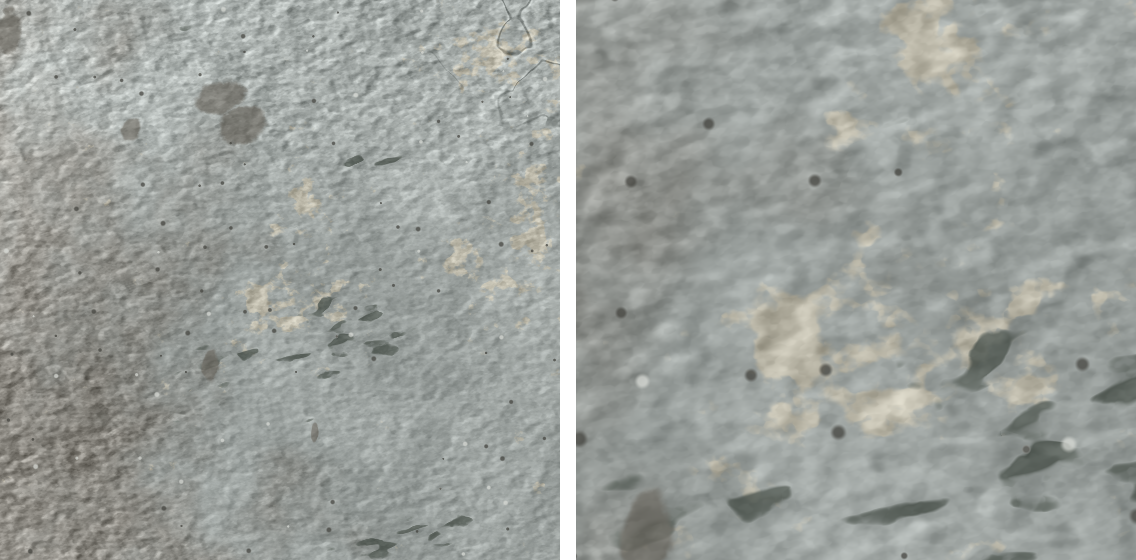
Left, the full canvas; right, a detail of the centre.
This texture is drawn by a Shadertoy shader. Its source:

```glsl
#define COOL_STONE vec3(0.608, 0.632, 0.622)
#define WARM_STONE vec3(0.612, 0.600, 0.572)
#define CREAM vec3(0.765, 0.738, 0.662)
#define FLECK_DARK vec3(0.335, 0.365, 0.340)
#define STAIN_BROWN vec3(0.445, 0.435, 0.405)
#define SLANT 0.24
#define GRAIN_SCALE 62.0
#define GRAIN_CONTRAST 0.20
#define RELIEF 0.20
#define MOTTLE_CONTRAST 0.17

vec3 hash3(vec2 p) {
    vec3 h = fract(p.xyx * vec3(0.1031, 0.1030, 0.0973));
    h += dot(h, h.yzx + 33.33);
    return fract((h.xxy + h.yzz) * h.zyx);
}

// Smooth cellular noise: random cell values blended by distance
float cellNoise(vec2 p) {
    vec2 cell = floor(p), f = fract(p);
    float total = 0.0, weights = 0.0;
    for (int y = -1; y <= 1; y++)
    for (int x = -1; x <= 1; x++) {
        vec2 o = vec2(x, y);
        vec3 h = hash3(cell + o + 71.0);
        vec2 d = o + h.xy - f;
        float w = exp(-6.0 * dot(d, d));
        total += w * h.z;
        weights += w;
    }
    return total / weights;
}

float layeredCells(vec2 p, int octaves) {
    float sum = 0.0, norm = 0.0, amp = 0.5;
    for (int i = 0; i < octaves; i++) {
        sum += amp * cellNoise(p);
        norm += amp;
        amp *= 0.55;
        p = mat2(0.96, 0.28, -0.28, 0.96) * p * 2.03 + 17.3;
    }
    return sum / norm;
}

// Soft slanted region: centre in xy, radii in zw
float region(vec2 p, vec4 r) {
    vec2 d = p - r.xy;
    d.y -= SLANT * d.x;
    d /= r.zw;
    return exp(-dot(d, d));
}

float regions(vec2 p, vec4 r[6]) {
    float cover = 0.0;
    for (int i = 0; i < 6; i++) cover = max(cover, region(p, r[i]));
    return cover;
}

// Rare round specks: x is bright chips, y is dark pits
vec2 specks(vec2 p, float scale) {
    vec2 cell = floor(p * scale);
    vec3 h = hash3(cell + 9.0);
    vec3 kind = hash3(cell + 205.0);
    float d = length(fract(p * scale) - 0.25 - 0.5 * h.xy);
    float dot1 = 1.0 - smoothstep(0.4, 1.0, d / mix(0.06, 0.16, h.z));
    return dot1 * vec2(step(0.95, kind.x), step(0.92, kind.y));
}

void mainImage(out vec4 fragColor, in vec2 fragCoord) {
    vec2 uv = fragCoord / iResolution.y;
    vec2 along = mat2(cos(SLANT), -sin(SLANT), sin(SLANT), cos(SLANT)) * uv;

    // Broad tone: warm and dark at lower left, pale at the top
    float mottle = layeredCells(uv * 7.0, 4);
    float warmth = smoothstep(0.62, 0.05, uv.x + 0.25 * uv.y + 0.6 * (mottle - 0.5));
    vec3 col = mix(COOL_STONE, WARM_STONE, warmth);
    col += 0.045 * smoothstep(0.25, 0.9, uv.y) + MOTTLE_CONTRAST * (mottle - 0.5);
    col -= 0.085 * region(uv, vec4(0.14, 0.27, 0.30, 0.32));

    // Fine grain, lit from the upper left
    vec2 g = along * GRAIN_SCALE * vec2(0.85, 1.35);
    float grain = layeredCells(g, 3);
    float lit = grain - layeredCells(g + vec2(-0.35, 0.45), 3);
    float rough = mix(0.65, 1.15, max(warmth, smoothstep(0.5, 0.9, uv.y)));
    col += rough * (GRAIN_CONTRAST * (grain - 0.5) + RELIEF * lit);

    // Crumbly cream deposits
    vec4 creamAreas[6] = vec4[6](
        vec4(0.52, 0.46, 0.13, 0.07), vec4(0.56, 0.63, 0.08, 0.06),
        vec4(0.95, 0.62, 0.08, 0.17), vec4(0.79, 0.53, 0.07, 0.04),
        vec4(0.91, 0.49, 0.06, 0.04), vec4(0.85, 0.89, 0.12, 0.07));
    float crumbs = layeredCells(uv * vec2(34.0, 42.0), 4);
    float cream = smoothstep(0.80, 0.95, crumbs + 0.40 * regions(uv, creamAreas));
    col = mix(col, CREAM + 0.25 * (grain - 0.5) + 0.15 * lit, 0.75 * cream);

    // Dark slanted flecks
    vec4 fleckAreas[6] = vec4[6](
        vec4(0.61, 0.42, 0.18, 0.09), vec4(0.39, 0.36, 0.06, 0.04),
        vec4(0.72, 0.04, 0.13, 0.04), vec4(0.67, 0.71, 0.07, 0.03),
        vec4(0.60, 0.27, 0.05, 0.03), vec4(0.34, 0.92, 0.10, 0.025));
    float slivers = 0.78 * cellNoise(along * vec2(30.0, 78.0)) + 0.22 * grain;
    float fleck = smoothstep(0.91, 1.02, slivers + 0.34 * regions(uv, fleckAreas));
    col = mix(col, FLECK_DARK + 0.18 * (grain - 0.5), 0.88 * fleck);

    // Brown damp stains
    vec4 stainAreas[6] = vec4[6](
        vec4(0.395, 0.825, 0.045, 0.030), vec4(0.430, 0.778, 0.045, 0.036),
        vec4(0.235, 0.770, 0.018, 0.020), vec4(0.375, 0.350, 0.014, 0.028),
        vec4(0.015, 0.945, 0.025, 0.040), vec4(0.562, 0.228, 0.007, 0.020));
    float stain = smoothstep(0.28, 0.52, regions(uv, stainAreas) + 0.5 * (crumbs - 0.5));
    col = mix(col, STAIN_BROWN + 0.16 * (grain - 0.5), 0.75 * stain);

    // Flaked ridges near the upper right corner
    float ridge = layeredCells(uv * 9.0 + 4.0, 3) - 0.5;
    float corner = smoothstep(0.32, 0.08, length(uv - vec2(1.0, 0.98)));
    float crack = 1.0 - smoothstep(0.004, 0.024, abs(ridge));
    float lip = 1.0 - smoothstep(0.0, 0.03, abs(ridge - 0.035));
    col += corner * (0.06 * lip - 0.20 * crack);

    // Chips and pits
    vec2 speck = specks(uv, 26.0);
    col = mix(col, vec3(0.84, 0.85, 0.83), 0.75 * speck.x);
    col = mix(col, vec3(0.27, 0.27, 0.25), 0.75 * speck.y);

    fragColor = vec4(clamp(col, 0.0, 1.0), 1.0);
}
```
